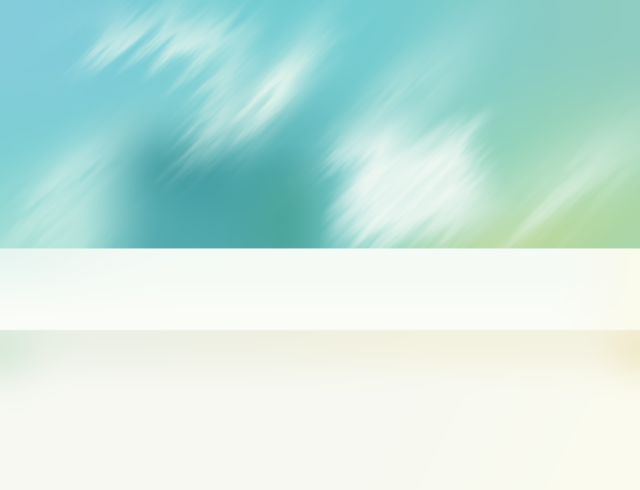
Write a WebGL 2 fragment shader that draws this background.

```glsl
#version 300 es
precision highp float;
// Soft teal and green sky with wind-swept clouds above a pale, misty panel.
// Colour washes form the sky, rotated Gaussian puffs form the clouds, and
// noise stretched along the wind direction breaks them into streaks.
uniform vec2 u_resolution;
out vec4 outColor;

const float WIND_ANGLE = 0.78;
const float BAND_TOP = 0.493;
const float BAND_BOTTOM = 0.3265;

float hash(vec2 p) {
    p = fract(p * vec2(0.1031, 0.1137));
    p += dot(p, p.yx + 33.33);
    return fract((p.x + p.y) * p.x * 17.0);
}

float noise(vec2 p) {
    vec2 cell = floor(p), f = fract(p);
    f = f * f * (3.0 - 2.0 * f);
    return mix(mix(hash(cell), hash(cell + vec2(1, 0)), f.x),
               mix(hash(cell + vec2(0, 1)), hash(cell + vec2(1, 1)), f.x), f.y);
}

float fbm(vec2 p) {
    float sum = 0.0, weight = 0.5;
    for (int i = 0; i < 4; i++) {
        sum += weight * noise(p);
        p = p * 2.03 + 17.3;
        weight *= 0.5;
    }
    return sum / 0.9375;
}

vec2 rotate(vec2 p, float angle) {
    float c = cos(angle), s = sin(angle);
    return vec2(c * p.x + s * p.y, c * p.y - s * p.x);
}

// Gaussian spot whose first radius lies along the given angle
float puff(vec2 p, vec2 center, vec2 radii, float angle) {
    vec2 q = rotate(p - center, angle) / radii;
    return exp(-dot(q, q));
}

// Smooth-sided box, used for the dark mass and the bright cloud body
float softBox(vec2 p, vec2 center, vec2 halfSize, float blur) {
    vec2 edge = smoothstep(halfSize + blur, halfSize - blur, abs(p - center));
    return edge.x * edge.y;
}

vec3 skyColor(vec2 p, float x) {
    vec3 top = mix(vec3(0.52, 0.80, 0.86), vec3(0.45, 0.80, 0.82), smoothstep(0.0, 0.4, x));
    top = mix(top, vec3(0.56, 0.80, 0.76), smoothstep(0.5, 1.0, x));
    vec3 low = mix(vec3(0.48, 0.81, 0.82), vec3(0.63, 0.84, 0.70), smoothstep(0.45, 0.95, x));
    vec3 color = mix(low, top, smoothstep(0.6, 0.95, p.y));
    color = mix(color, vec3(0.70, 0.89, 0.84), 0.8 * puff(p, vec2(0.06, 0.48), vec2(0.28, 0.13), 0.2));
    return mix(color, vec3(0.71, 0.84, 0.61), puff(p, vec2(1.06, 0.50), vec2(0.30, 0.09), 0.25));
}

vec3 addShadow(vec3 color, vec2 p) {
    float mass = softBox(p, vec2(0.45, 0.50), vec2(0.215, 0.23), 0.095);
    mass = max(mass, 0.75 * puff(p, vec2(0.51, 0.69), vec2(0.20, 0.10), 0.3));
    vec3 teal = mix(vec3(0.31, 0.66, 0.68), vec3(0.29, 0.64, 0.60),
                    puff(p, vec2(0.60, 0.55), vec2(0.13, 0.12), 0.0));
    teal = mix(teal, vec3(0.24, 0.60, 0.62), puff(p, vec2(0.37, 0.66), vec2(0.13, 0.08), -0.4));
    return mix(color, teal, 0.95 * mass);
}

// Thin veils and denser puffs, torn into streaks by the wind
float cloudCover(vec2 p, float streak) {
    float cover = 0.65 * puff(p, vec2(0.30, 0.94), vec2(0.11, 0.045), 0.1);
    cover += 0.72 * puff(p, vec2(0.43, 0.89), vec2(0.10, 0.07), 1.2);
    cover += 0.50 * puff(p, vec2(0.45, 0.78), vec2(0.11, 0.07), 0.9);
    cover += 0.85 * puff(p, vec2(0.60, 0.855), vec2(0.12, 0.045), 0.95);
    cover += 0.60 * puff(p, vec2(0.84, 0.81), vec2(0.17, 0.065), WIND_ANGLE);
    cover += 0.45 * puff(p, vec2(0.19, 0.68), vec2(0.13, 0.055), 0.6);
    cover += 0.32 * puff(p, vec2(0.16, 0.57), vec2(0.12, 0.10), 0.5);
    cover += 0.65 * puff(p, vec2(1.15, 0.62), vec2(0.26, 0.07), 0.6);
    return cover * mix(0.35, 1.25, streak);
}

vec3 panelColor(vec2 p, float x) {
    vec3 base = mix(vec3(0.965, 0.973, 0.945), vec3(0.984, 0.982, 0.932), smoothstep(0.4, 1.1, x - 0.4 * p.y));
    vec3 haze = mix(vec3(0.918, 0.937, 0.900), vec3(0.953, 0.945, 0.875), smoothstep(0.0, 0.75, x));
    vec3 color = mix(base, haze, smoothstep(0.19, 0.32, p.y));
    color = mix(color, vec3(0.83, 0.91, 0.84), 0.75 * puff(vec2(x, p.y), vec2(0.0, 0.29), vec2(0.06, 0.07), 0.0));
    return mix(color, vec3(0.94, 0.91, 0.77), 0.7 * puff(vec2(x, p.y), vec2(1.0, 0.29), vec2(0.05, 0.06), 0.0));
}

vec3 bandColor(vec2 p, float x) {
    float rise = smoothstep(BAND_BOTTOM, BAND_TOP, p.y);
    vec3 color = mix(vec3(0.980, 0.988, 0.970), vec3(0.958, 0.979, 0.960), rise);
    color = mix(color, vec3(0.89, 0.955, 0.935), 0.8 * puff(vec2(x, p.y), vec2(0.0, 0.50), vec2(0.14, 0.08), 0.0));
    return mix(color, vec3(0.979, 0.979, 0.930), smoothstep(0.85, 1.0, x));
}

void main() {
    vec2 p = gl_FragCoord.xy / u_resolution.y;
    float x = gl_FragCoord.x / u_resolution.x;
    float pixel = 1.0 / u_resolution.y;

    // Wind-aligned streaks also push the cloud outlines along the wind
    vec2 wind = rotate(p, WIND_ANGLE);
    float streak = smoothstep(0.25, 0.75, fbm(wind * vec2(4.0, 26.0)));
    float fine = fbm(wind * vec2(9.0, 80.0) + 5.0);
    vec2 along = vec2(cos(WIND_ANGLE), sin(WIND_ANGLE));
    vec2 swept = p + along * (0.09 * (streak - 0.5) + 0.08 * (fine - 0.5));

    vec3 sky = addShadow(skyColor(p, x), p);
    float cover = cloudCover(swept, mix(streak, fine, 0.35));
    sky = mix(sky, vec3(0.90, 0.96, 0.93), clamp(cover, 0.0, 0.9));
    float body = softBox(mix(p, swept, 0.6), vec2(0.85, 0.62), vec2(0.135, 0.11), 0.06);
    body *= 1.0 - 0.8 * puff(p, vec2(1.03, 0.51), vec2(0.16, 0.07), 0.3);
    sky = mix(sky, vec3(0.94, 0.97, 0.95), body * (0.78 + 0.25 * fine));

    // Stack the panel, the translucent band and the sky
    vec3 color = mix(panelColor(p, x), bandColor(p, x), smoothstep(-pixel, pixel, p.y - BAND_BOTTOM));
    color = mix(color, sky, smoothstep(-pixel, pixel, p.y - BAND_TOP));
    outColor = vec4(color, 1.0);
}
```
